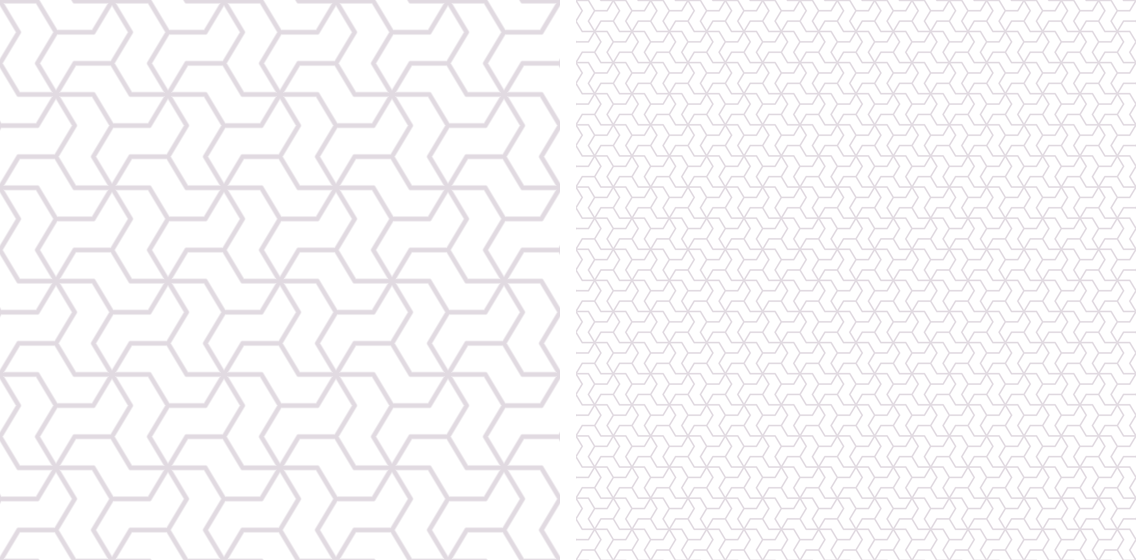
Left, the tile; right, the same tile 3 across and 3 down.
Give the GLSL for this pattern, as a Shadertoy shader.

```glsl
// Lattice to canvas: 5 stars per row, 6 rows, alternate rows shifted by half
vec2 toCanvas(vec2 lattice) {
    return vec2((lattice.x + 0.5 * lattice.y) / 5.0, lattice.y / 6.0);
}

float segmentDistance(vec2 p, vec2 a, vec2 b) {
    vec2 pa = p - a, ba = b - a;
    return length(pa - ba * clamp(dot(pa, ba) / dot(ba, ba), 0.0, 1.0));
}

// Six bent arms, each turning clockwise to end at a triangle centre
float starDistance(vec2 p) {
    float d = 1.0;
    vec2 arm = vec2(1.0, 0.0);
    for (int i = 0; i < 6; i++) {
        vec2 nextArm = vec2(arm.x + arm.y, -arm.x);
        vec2 bend = toCanvas(arm / 3.0);
        vec2 tip = toCanvas((arm + nextArm) / 3.0);
        d = min(d, segmentDistance(p, vec2(0.0), bend));
        d = min(d, segmentDistance(p, bend, tip));
        arm = nextArm;
    }
    return d;
}

void mainImage(out vec4 fragColor, in vec2 fragCoord) {
    vec2 uv = fragCoord / iResolution.xy + vec2(0.0, 0.002);
    vec2 lattice = vec2(uv.x * 5.0 - uv.y * 3.0, uv.y * 6.0);
    vec2 local = fract(lattice);

    // Stars at the four corners of the lattice cell
    float d = 1.0;
    for (int j = 0; j < 2; j++)
        for (int i = 0; i < 2; i++)
            d = min(d, starDistance(toCanvas(local - vec2(i, j))));

    // Soft-edged line on white
    float softness = max(0.0021, 0.75 / iResolution.y);
    float line = 1.0 - smoothstep(-softness, softness, d - 0.0042);
    fragColor = vec4(mix(vec3(1.0), vec3(0.882, 0.855, 0.882), line), 1.0);
}
```
